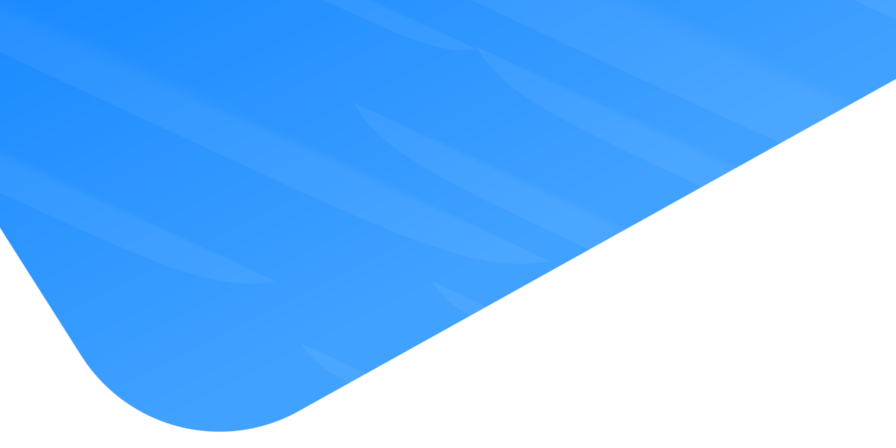
Give the GLSL for this background, as a WebGL 2 fragment shader.

```glsl
#version 300 es
precision highp float;
// Blue rounded wedge on white, crossed by faint diagonal light streaks.

uniform vec2 u_resolution;
out vec4 fragColor;

// Colours
const vec3 PAPER = vec3(1.0);
const vec3 DEEP_BLUE = vec3(0.10, 0.54, 1.0);
const vec3 LIGHT_BLUE = vec3(0.25, 0.63, 1.0);
const float STREAK_LIGHT = 0.055;

// Wedge: lengths are in canvas heights
const vec2 CORNER_CENTER = vec2(0.4896, 0.401);
const float CORNER_RADIUS = 0.3646;
const vec2 RIGHT_EDGE = vec2(0.874, 0.486);
const vec2 LEFT_EDGE = vec2(-0.536, 0.844);

// Gradient axis, measured from the top left
const vec2 SHADE_AXIS = vec2(0.45, -0.89);

// Streaks: tip x, tip y, direction along the axis, width
const vec2 STREAK_AXIS = vec2(0.907, -0.4215);
const float TIP_LENGTH = 1.4;
const float FADE_GROWTH = 0.05;
const int STREAK_COUNT = 9;
const vec4 STREAKS[STREAK_COUNT] = vec4[](
    vec4(1.229, 0.417, -1.0, 0.095),
    vec4(0.615, 0.372, -1.0, 0.080),
    vec4(1.063, 0.891, -1.0, 0.045),
    vec4(2.604, 0.440, -1.0, 0.147),
    vec4(2.604, 0.753, -1.0, 0.071),
    vec4(0.789, 0.771, 1.0, 0.076),
    vec4(1.063, 0.896, 1.0, 0.072),
    vec4(0.964, 0.372, 1.0, 0.040),
    vec4(0.672, 0.234, 1.0, 0.040)
);

// Signed distance to a wedge with a rounded corner
float wedgeDistance(vec2 p) {
    vec2 q = p - CORNER_CENTER;
    float rightSide = dot(q, vec2(RIGHT_EDGE.y, -RIGHT_EDGE.x));
    float leftSide = dot(q, vec2(-LEFT_EDGE.y, LEFT_EDGE.x));
    bool atCorner = dot(q, RIGHT_EDGE) < 0.0 && dot(q, LEFT_EDGE) < 0.0;
    return (atCorner ? length(q) : max(rightSide, leftSide)) - CORNER_RADIUS;
}

// Coverage of a blade: straight soft top, crisp lower side curving to its tip
float streakMask(vec2 p, vec4 streak, float pixel) {
    vec2 q = p - streak.xy;
    float along = max(dot(q, STREAK_AXIS) * streak.z, 0.0);
    float below = dot(q, vec2(STREAK_AXIS.y, -STREAK_AXIS.x));
    float width = streak.w * (1.0 - exp(-along / (TIP_LENGTH * streak.w)));
    float fade = pixel + FADE_GROWTH * along;
    float top = smoothstep(-0.5 * fade, 0.5 * fade, below);
    float bottom = 1.0 - smoothstep(-pixel, pixel, below - width);
    return top * bottom * smoothstep(0.0, 2.0 * pixel, along);
}

void main() {
    vec2 p = gl_FragCoord.xy / u_resolution.y;
    float pixel = 1.0 / u_resolution.y;

    // Blue gradient
    float shade = dot(p - vec2(0.0, 1.0), SHADE_AXIS);
    vec3 blue = mix(DEEP_BLUE, LIGHT_BLUE, clamp(shade, 0.0, 1.0));

    // Light streaks
    float light = 0.0;
    for (int i = 0; i < STREAK_COUNT; i++) {
        light = max(light, streakMask(p, STREAKS[i], pixel));
    }
    blue = mix(blue, PAPER, STREAK_LIGHT * light);

    // Wedge over paper
    float inside = 1.0 - smoothstep(-pixel, pixel, wedgeDistance(p));
    fragColor = vec4(mix(PAPER, blue, inside), 1.0);
}
```
